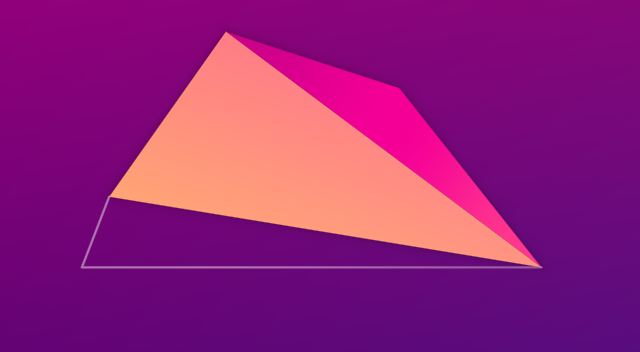
Write a Shadertoy shader that draws this background.

```glsl
// A folded paper-like solid on a violet gradient: a peach facet, a magenta facet
// and a thin pale outline below. Facets are triangle distance functions filled
// with linear gradients; positions are fractions of the canvas.

// Corners of the solid
const vec2 APEX     = vec2(0.353, 0.910);
const vec2 LEFT     = vec2(0.1706, 0.441);
const vec2 TIP      = vec2(0.846, 0.2405);
const vec2 SHOULDER = vec2(0.6237, 0.750);
const vec2 FOOT     = vec2(0.128, 0.2405);

// Background colours at the canvas corners
const vec3 BG_TOP_LEFT     = vec3(0.570, 0.000, 0.480);
const vec3 BG_TOP_RIGHT    = vec3(0.525, 0.025, 0.475);
const vec3 BG_BOTTOM_LEFT  = vec3(0.390, 0.010, 0.455);
const vec3 BG_BOTTOM_RIGHT = vec3(0.345, 0.050, 0.495);

// Facet colours
const vec3 PEACH_TOP    = vec3(1.00, 0.485, 0.525);
const vec3 PEACH_LEFT   = vec3(1.00, 0.645, 0.460);
const vec3 PEACH_TIP    = vec3(1.00, 0.580, 0.510);
const vec3 MAGENTA_DARK = vec3(0.80, 0.00, 0.535);
const vec3 MAGENTA      = vec3(0.96, 0.00, 0.590);
const vec3 MAGENTA_WARM = vec3(1.00, 0.21, 0.555);

const vec3  RIM_COLOR     = vec3(1.00, 0.66, 0.42);
const vec3  LINE_COLOR    = vec3(0.70, 0.49, 0.70);
const float RIM_WIDTH     = 0.005;
const float LINE_HALF     = 0.0032;
const float SHADOW_WIDTH  = 0.010;
const float SHADOW_AMOUNT = 0.16;

float cross2(vec2 a, vec2 b) { return a.x * b.y - a.y * b.x; }

float segmentDistance(vec2 p, vec2 a, vec2 b) {
    vec2 ab = b - a;
    return length(p - a - ab * clamp(dot(p - a, ab) / dot(ab, ab), 0.0, 1.0));
}

// Weights of the three corners at p; all are positive inside
vec3 barycentric(vec2 p, vec2 a, vec2 b, vec2 c) {
    vec3 w = vec3(cross2(b - p, c - p), cross2(c - p, a - p), cross2(a - p, b - p));
    return w / cross2(b - a, c - a);
}

// Signed distance to a triangle, negative inside
float triangleDistance(vec2 p, vec2 a, vec2 b, vec2 c) {
    vec3 w = barycentric(p, a, b, c);
    float d = min(segmentDistance(p, a, b), min(segmentDistance(p, b, c), segmentDistance(p, c, a)));
    return min(w.x, min(w.y, w.z)) > 0.0 ? -d : d;
}

float coverage(float d, float pixel) { return clamp(0.5 - d / pixel, 0.0, 1.0); }

void mainImage(out vec4 fragColor, in vec2 fragCoord) {
    vec2 uv = fragCoord / iResolution.xy;
    vec2 scale = vec2(iResolution.x / iResolution.y, 1.0);
    float pixel = 1.3 / iResolution.y;

    vec2 p = uv * scale;
    vec2 apex = APEX * scale, left = LEFT * scale, tip = TIP * scale;
    vec2 shoulder = SHOULDER * scale, foot = FOOT * scale;

    // Background gradient
    vec3 color = mix(mix(BG_BOTTOM_LEFT, BG_BOTTOM_RIGHT, uv.x),
                     mix(BG_TOP_LEFT, BG_TOP_RIGHT, uv.x), uv.y);

    float peach = triangleDistance(p, apex, left, tip);
    float magenta = triangleDistance(p, apex, tip, shoulder);

    // Soft shade hugging the solid
    float shade = exp(-max(min(peach, magenta), 0.0) / SHADOW_WIDTH);
    color *= 1.0 - SHADOW_AMOUNT * shade;

    // Pale outline, fading toward the tip
    float outline = min(segmentDistance(p, left, foot), segmentDistance(p, foot, tip));
    float fade = mix(0.95, 0.7, smoothstep(0.3, 0.85, uv.x));
    color = mix(color, LINE_COLOR, fade * coverage(outline - LINE_HALF, pixel));

    // Magenta facet: dark at the apex, warm toward the tip
    float along = dot(p - apex, tip - apex) / dot(tip - apex, tip - apex);
    vec3 magentaFill = mix(MAGENTA_DARK, MAGENTA, smoothstep(0.02, 0.48, along));
    magentaFill = mix(magentaFill, MAGENTA_WARM, smoothstep(0.50, 0.92, along));
    color = mix(color, magentaFill, coverage(magenta, pixel));

    // Peach facet: corner blend with a thin lit rim
    vec3 w = clamp(barycentric(p, apex, left, tip), 0.0, 1.0);
    vec3 peachFill = (w.x * PEACH_TOP + w.y * PEACH_LEFT + w.z * PEACH_TIP) / (w.x + w.y + w.z);
    peachFill = mix(peachFill, RIM_COLOR, 0.45 * smoothstep(-RIM_WIDTH, 0.0, peach));
    color = mix(color, peachFill, coverage(peach, pixel));

    fragColor = vec4(color, 1.0);
}
```
